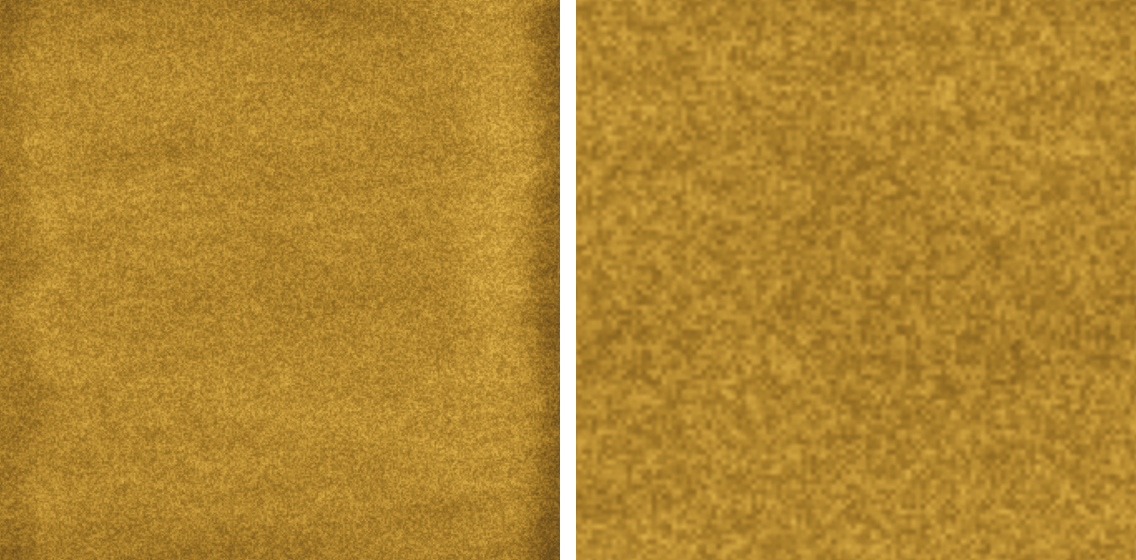
Left, the full canvas; right, a detail of the centre.
Reproduce this texture procedurally as a WebGL 2 fragment shader.

```glsl
#version 300 es
precision highp float;

uniform vec2 u_resolution;
out vec4 fragColor;

float hash(vec2 cell) {
    vec3 q = fract(vec3(cell.xyx) * 0.1031);
    q += dot(q, q.yzx + 33.33);
    return fract((q.x + q.y) * q.z);
}

// Smooth value noise centred on zero
float noise(vec2 p) {
    vec2 i = floor(p);
    vec2 f = fract(p);
    f = f * f * (3.0 - 2.0 * f);
    float low = mix(hash(i), hash(i + vec2(1, 0)), f.x);
    float high = mix(hash(i + vec2(0, 1)), hash(i + vec2(1, 1)), f.x);
    return mix(low, high, f.y) - 0.5;
}

float fbm(vec2 p) {
    float sum = 0.0;
    float weight = 1.0;
    for (int octave = 0; octave < 4; octave++) {
        sum += weight * noise(p);
        p = mat2(0.96, 0.28, -0.28, 0.96) * p * 2.03 + 17.3;
        weight *= 0.55;
    }
    return sum;
}

float segmentDistance(vec2 p, vec2 a, vec2 b) {
    vec2 along = b - a;
    float t = clamp(dot(p - a, along) / dot(along, along), 0.0, 1.0);
    return length(p - a - along * t);
}

// Broad light: a bright vertical sheen on the right and darkened borders
float sheetLight(vec2 p) {
    vec2 w = p + 0.05 * vec2(fbm(p * vec2(4, 7) + 3.0), fbm(p * vec2(5, 6) + 41.0));
    float light = 0.05 + 0.25 * smoothstep(0.5, 0.85, w.x);
    float sheen = exp(-pow((w.x - 0.88) / 0.065, 2.0));
    light += sheen * mix(0.35, 0.95, smoothstep(0.15, 0.6, w.y));
    light += 0.3 * exp(-pow((w.x - 0.1) / 0.05, 2.0));
    light -= 0.9 * (1.0 - smoothstep(0.03, 0.09, w.x));
    light -= 2.5 * smoothstep(0.925, 1.0, w.x);
    light -= 0.8 * (1.0 - smoothstep(0.02, 0.11, w.y));
    light -= 0.75 * smoothstep(0.89, 1.0, w.y) * (1.0 - 0.6 * smoothstep(0.7, 0.85, w.x));
    return light;
}

// Faint horizontal wrinkles, rising slightly to the right
float wrinkles(vec2 p) {
    vec2 q = vec2(p.x, p.y - 0.12 * p.x + 0.02 * noise(p * 5.0));
    float folds = 0.65 * fbm(q * vec2(4, 13) + 9.0);
    folds += 0.6 * fbm(q * vec2(9, 42) + 61.0);
    float crease = segmentDistance(p, vec2(0.915, 0.675), vec2(0.975, 0.705));
    return folds + 0.7 * exp(-pow(crease / 0.007, 2.0));
}

// Fine sandy grain with a few coarser clumps
float grain(vec2 p) {
    float fine = 2.6 * noise(p * 337.0 + 5.0);
    float medium = 1.7 * noise(mat2(0.8, 0.6, -0.6, 0.8) * p * 185.0 + 211.0);
    float coarse = 0.5 * noise(p * vec2(70, 95) + 83.0);
    return fine + medium + coarse;
}

void main() {
    vec2 p = gl_FragCoord.xy / u_resolution;
    float tone = sheetLight(p) + wrinkles(p) + grain(p);
    tone = clamp(tone, -4.0, 3.0);

    // Golden ramp, curving towards yellow in the highlights
    vec3 gold = vec3(0.69, 0.52, 0.175);
    gold += tone * vec3(0.065, 0.06, 0.031);
    gold += tone * tone * vec3(0.0, 0.002, 0.004);
    fragColor = vec4(clamp(gold, 0.0, 1.0), 1.0);
}
```
